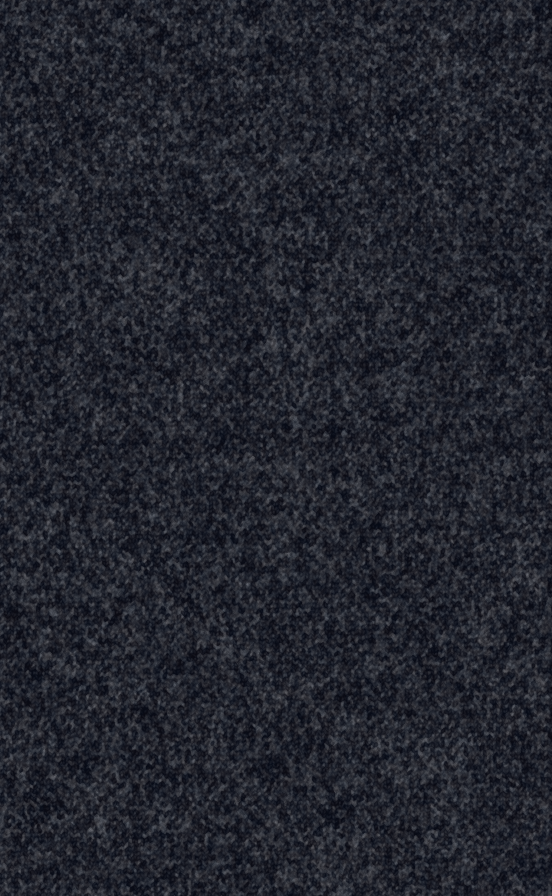
Write a WebGL 2 fragment shader that draws this texture.

```glsl
#version 300 es
precision highp float;
// Dark navy melange knit: small slanted stitches of random tone, leaning left
// and right in alternate columns, crossed by fine fibres and faint cloudy
// mottling. All layers are unit-variance noises mixed into one tone value.

#define STITCHES vec2(168.0, 122.0)  // stitch cells per canvas width
#define LEAN 0.55                    // slant of the stitch legs
#define STITCH_SHARPNESS 5.5
#define STITCH_AMOUNT 0.78
#define FIBRE_AMOUNT 0.42
#define MOTTLE_AMOUNT 0.19
#define CLOUD_AMOUNT 0.03
#define GAP_AMOUNT 0.46              // darkening between stitches
#define MEAN_TONE 0.152
#define CONTRAST 0.060
#define TINT_AMOUNT 0.004

uniform vec2 u_resolution;
out vec4 outColor;

vec3 hash3(vec2 cell) {
    vec3 q = fract(cell.xyx * vec3(0.1031, 0.1030, 0.0973));
    q += dot(q, q.yxz + 33.33);
    return fract((q.xxy + q.yzz) * q.zyx);
}

// Scattered soft spots: x is noise of zero mean and unit variance,
// y is how close the nearest spot is (0 to 1).
vec2 spots(vec2 p, float lean, float sharpness) {
    vec2 base = floor(p);
    float sum = 0.0, power = 0.0, nearest = 0.0;
    for (int j = -1; j <= 1; j++) {
        for (int i = -1; i <= 1; i++) {
            vec2 cell = base + vec2(i, j);
            vec3 rnd = hash3(cell + 71.0);
            vec2 d = p - cell - 0.5 - (rnd.xy - 0.5) * 0.6;
            float side = mod(cell.x, 2.0) < 0.5 ? 1.0 : -1.0;
            d.x -= lean * side * d.y;
            float w = exp(-sharpness * dot(d, d));
            sum += w * (rnd.z - 0.5) * 3.46;
            power += w * w;
            nearest = max(nearest, w);
        }
    }
    return vec2(sum * inversesqrt(power + 1e-5), nearest);
}

float softNoise(vec2 p) {
    return spots(p, 0.0, 2.6).x;
}

void main() {
    vec2 p = gl_FragCoord.xy / u_resolution.x;

    // Uneven hand of the cloth: gently bend the stitch grid
    vec2 bend = vec2(softNoise(p * 9.0 + 40.0), softNoise(p * 9.0 + 90.0));
    vec2 knit = p * STITCHES + bend * 0.25;

    // Stitches, dark gaps and crossing fibres
    vec2 stitch = spots(knit, LEAN, STITCH_SHARPNESS);
    vec2 across = mat2(0.8, 0.6, -0.6, 0.8) * p;
    float fibre = spots(across * vec2(270.0, 215.0) + 300.0, 0.0, 4.5).x;
    float gap = (stitch.y - 0.54) * 2.6;

    // Mottling, slightly wider than tall
    float mottle = softNoise(p * vec2(32.0, 42.0) + bend * 0.3 + 150.0);
    float cloud = softNoise(p * vec2(10.0, 13.0) + 220.0);

    float tone = STITCH_AMOUNT * stitch.x + FIBRE_AMOUNT * fibre + GAP_AMOUNT * gap
               + MOTTLE_AMOUNT * mottle + CLOUD_AMOUNT * cloud;
    float light = MEAN_TONE + CONTRAST * (tone + 0.11 * (tone * tone - 1.0));
    light = max(light, 0.045 + 0.2 * (light - 0.045));

    // Shadow along the right edge
    light *= 1.0 - 0.18 * smoothstep(0.985, 1.0, p.x);

    // Navy shadows turning to blue-grey highlights, with faint warm flecks
    vec3 colour = light + mix(vec3(-0.009, 0.0, 0.040), vec3(-0.010, 0.0, 0.030),
                              smoothstep(0.05, 0.25, light));
    float tint = softNoise(p * 150.0 + 500.0);
    colour += TINT_AMOUNT * tint * vec3(1.0, 0.0, -0.8);

    outColor = vec4(clamp(colour, 0.0, 1.0), 1.0);
}
```
